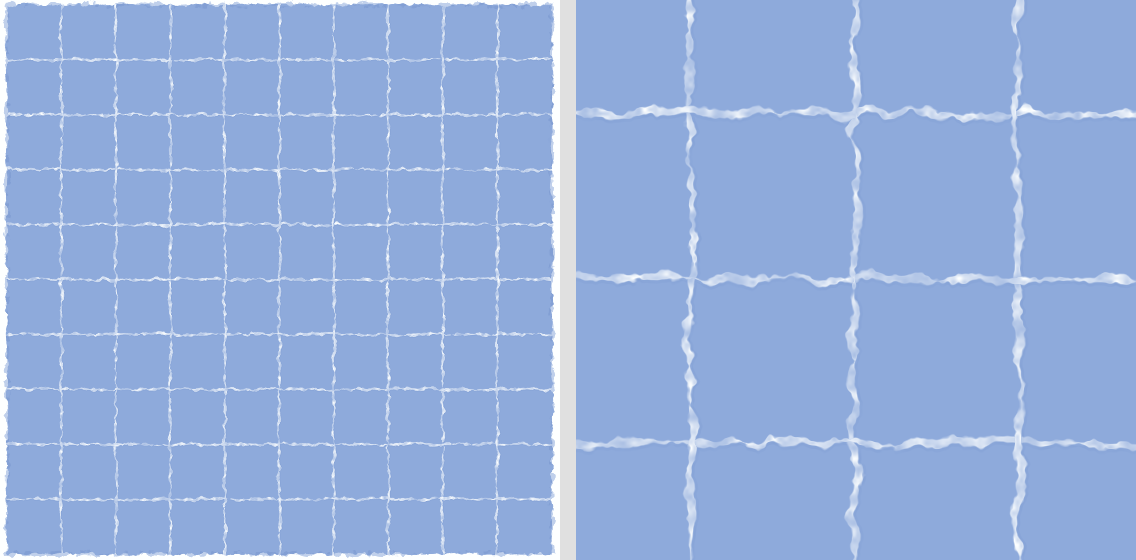
Left: the whole. Right: its middle third, enlarged.
Write a WebGL 1 fragment shader that draws this pattern.

```glsl
precision highp float;
// A torn-edged blue sheet on white, ruled into ten by ten squares by ragged chalk lines.
// Each line is a distance to a noise-bent axis with noisy width and opacity;
// the sheet is a box distance read through layers of warped coordinates.

uniform vec2 u_resolution;

float hash(vec2 p) {
    vec3 q = fract(vec3(p.xyx) * 0.1031);
    q += dot(q, q.yzx + 33.33);
    return fract((q.x + q.y) * q.z);
}

float noise(vec2 p) {
    vec2 i = floor(p), f = fract(p);
    f = f * f * (3.0 - 2.0 * f);
    return mix(mix(hash(i), hash(i + vec2(1.0, 0.0)), f.x),
               mix(hash(i + vec2(0.0, 1.0)), hash(i + vec2(1.0, 1.0)), f.x), f.y);
}

float fbm(vec2 p) {
    float sum = 0.0, weight = 0.55;
    for (int i = 0; i < 3; i++) {
        sum += weight * noise(p);
        p = p * 2.1 + 17.3;
        weight *= 0.5;
    }
    return sum;
}

// Opacity of one chalk stroke; across and along are in canvas units.
float chalkLine(float across, float along, float seed, float pixel) {
    float row = seed * 13.0 + 5.0;
    float wobble = 0.0085 * (fbm(vec2(along * 75.0, row)) - 0.48);
    float halfWidth = 0.0006 + 0.0027 * noise(vec2(along * 120.0, row + 4.0));
    float grain = noise(vec2(along * 310.0, across * 420.0 + row * 9.0));
    float d = abs(across - wobble) - halfWidth + 0.0020 * (grain - 0.45);
    float soft = max(0.0007, 0.6 * pixel);
    float pressure = 0.38 + 0.62 * noise(vec2(along * 160.0, row + 8.0));
    pressure *= 0.6 + 0.5 * grain;
    return min(1.0, pressure) * (1.0 - smoothstep(-soft, soft, d));
}

// Coverage of the sheet, its border displaced by a warp of the given size.
float tornSheet(vec2 p, float amount, float seed, float pixel) {
    vec2 warp = vec2(fbm(p * 85.0 + seed), fbm(p * 85.0 + seed + 41.0)) - 0.48;
    vec2 q = abs(p + amount * warp - vec2(0.499, 0.501)) - vec2(0.4865, 0.4905);
    float soft = max(0.0008, 0.6 * pixel);
    return 1.0 - smoothstep(-soft, soft, max(q.x, q.y));
}

void main() {
    vec2 p = gl_FragCoord.xy / u_resolution;
    float pixel = 1.0 / min(u_resolution.x, u_resolution.y);
    vec3 blue = vec3(0.557, 0.667, 0.860);
    vec3 shadeBlue = vec3(0.46, 0.58, 0.80);
    vec3 white = vec3(0.992, 1.0, 1.0);

    // Nearest inner rule in each direction.
    vec2 pitch = vec2(0.0973, 0.0981);
    vec2 grid = (p - vec2(0.0124, 0.0105)) / pitch;
    vec2 id = clamp(floor(grid + 0.5), 1.0, 9.0);
    vec2 across = (grid - id) * pitch;

    // Faint darker fringe beside each stroke, then the chalk itself.
    float fringe = max(chalkLine(across.x - 0.0018, p.y, id.x, pixel),
                       chalkLine(across.y + 0.0020, p.x, id.y + 20.0, pixel));
    float chalk = max(chalkLine(across.x, p.y, id.x, pixel),
                      chalkLine(across.y, p.x, id.y + 20.0, pixel));
    vec3 sheet = mix(blue, shadeBlue, 0.35 * fringe);

    // Darker flecks hug the inside of the torn border.
    float core = tornSheet(p + sign(p - 0.5) * 0.0035, 0.014, 9.0, pixel);
    float fleck = smoothstep(0.4, 0.75, noise(p * 150.0 + 60.0));
    sheet = mix(sheet, shadeBlue, 0.5 * (1.0 - core) * fleck);
    sheet = mix(sheet, white, chalk);

    // Pale wisps reach past the solid sheet.
    float wisps = tornSheet(p - sign(p - 0.5) * 0.0015, 0.018, 23.0, pixel);
    float solid = tornSheet(p, 0.012, 3.0, pixel);
    vec3 color = mix(white, mix(blue, white, 0.45), wisps);
    color = mix(color, sheet, solid);
    gl_FragColor = vec4(color, 1.0);
}
```
